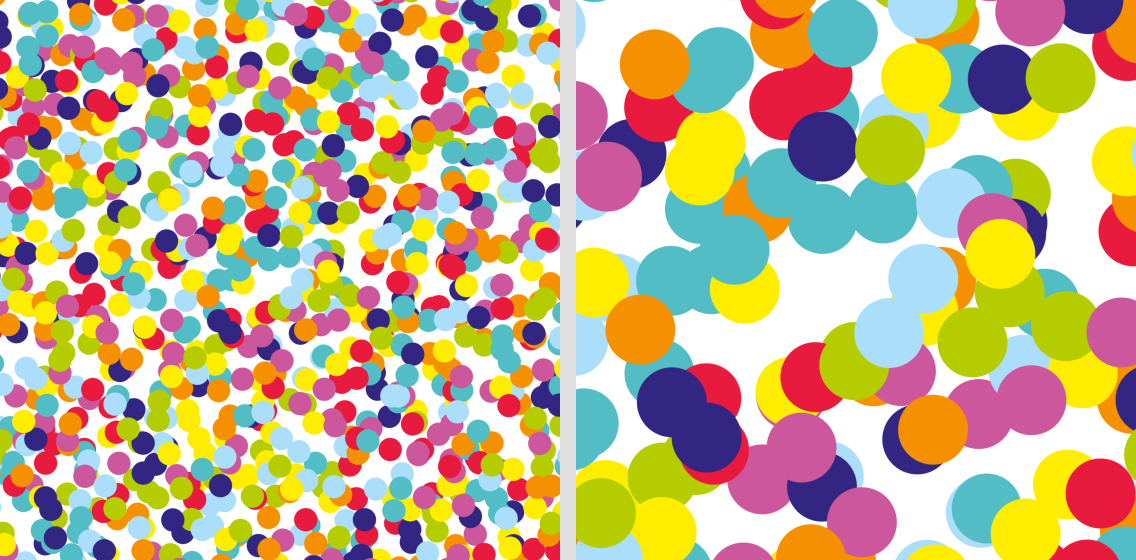
Left: the whole. Right: its middle third, enlarged.
Give the GLSL for this pattern, as a WebGL 2 fragment shader.

```glsl
#version 300 es
precision highp float;
precision highp int;

uniform vec2 u_resolution;
out vec4 fragColor;

const vec3 PAPER = vec3(1.0);
const vec3 CONFETTI[8] = vec3[8](
    vec3(1.00, 0.93, 0.00),  // yellow
    vec3(0.80, 0.34, 0.61),  // orchid
    vec3(0.71, 0.80, 0.00),  // lime
    vec3(0.96, 0.57, 0.00),  // orange
    vec3(0.91, 0.10, 0.24),  // red
    vec3(0.20, 0.15, 0.51),  // navy
    vec3(0.32, 0.74, 0.77),  // teal
    vec3(0.67, 0.87, 0.98)   // sky
);

// Integer hash: three independent values in 0..1 per cell and layer
vec3 hash3(ivec3 key) {
    uvec3 v = uvec3(key + 64) * 1664525u + 1013904223u;
    v.x += v.y * v.z; v.y += v.z * v.x; v.z += v.x * v.y;
    v ^= v >> 16u;
    v.x += v.y * v.z; v.y += v.z * v.x; v.z += v.x * v.y;
    return vec3(v >> 8u) / 16777216.0;
}

// Earlier palette entries come up slightly more often
vec3 confettiColor(float pick) {
    return CONFETTI[min(int(8.0 * pow(pick, 1.12)), 7)];
}

// Paints one layer: a disc placed anywhere inside each grid cell
vec3 paintLayer(vec3 color, vec2 uv, int layer, float edge) {
    vec2 p = uv * 15.0 + hash3(ivec3(7, 31, layer)).xy;
    ivec2 home = ivec2(floor(p));
    for (int y = -1; y <= 1; y++) {
        for (int x = -1; x <= 1; x++) {
            ivec2 cell = home + ivec2(x, y);
            vec3 rnd = hash3(ivec3(cell, layer));
            float dist = length(p - vec2(cell) - rnd.xy) / 15.0 - 0.0208;
            color = mix(color, confettiColor(rnd.z), 1.0 - smoothstep(-edge, edge, dist));
        }
    }
    return color;
}

void main() {
    float side = min(u_resolution.x, u_resolution.y);
    vec2 uv = gl_FragCoord.xy / side;

    // Stack the layers from bottom to top
    vec3 color = PAPER;
    for (int layer = 0; layer < 4; layer++) {
        color = paintLayer(color, uv, layer, 0.75 / side);
    }
    fragColor = vec4(color, 1.0);
}
```
